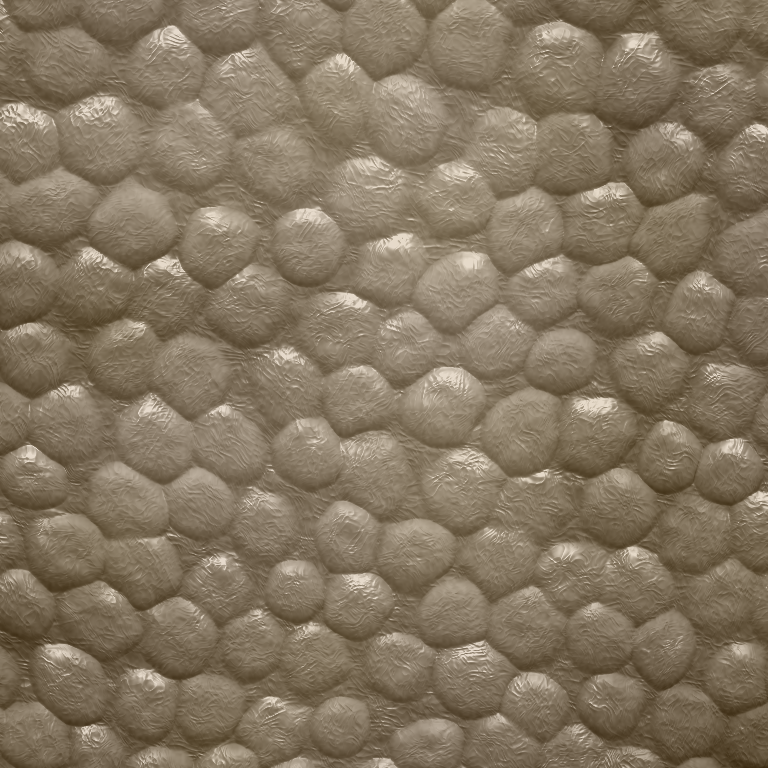
Reproduce this texture procedurally as a WebGL 1 fragment shader.

```glsl
precision highp float;
// Draws rows of bulging, wrinkled wax caps lit from above.
uniform vec2 u_resolution;

const vec3 SHADE_COLOR = vec3(0.39, 0.33, 0.24);
const vec3 LIGHT_COLOR = vec3(0.77, 0.72, 0.65);
const float CAPS_BOTTOM = 10.7;   // caps per canvas width at the bottom
const float CAPS_TOP = 8.7;       // and at the top
const float ROW_HEIGHT = 0.866;
const float ROW_TILT = 0.16;
const float JITTER = 0.34;
const float RADIUS_MIN = 0.44;
const float RADIUS_MAX = 0.53;
const float LIFT_MIN = 0.15;
const float LIFT_MAX = 0.34;
const float WRINKLE = 0.013;
const float CRUMPLE = 0.075;
const float BASE_TONE = 0.27;
const float RELIEF = 0.37;
const float HOLLOW = 0.20;
const float GLOSS = 0.95;
const float GLOW = 0.62;
const float BLOTCH = 0.26;
const float GRAIN = 0.12;
const float STEP = 0.0016;        // slope sampling distance

float hash(vec2 p) {
  vec3 q = fract(vec3(p.xyx) * 0.1031);
  q += dot(q, q.yzx + 33.33);
  return fract((q.x + q.y) * q.z);
}

float noise(vec2 p) {
  vec2 i = floor(p), f = fract(p);
  f = f * f * (3.0 - 2.0 * f);
  return mix(mix(hash(i), hash(i + vec2(1.0, 0.0)), f.x),
             mix(hash(i + vec2(0.0, 1.0)), hash(i + 1.0), f.x), f.y);
}

vec2 rotate(vec2 p, float a) {
  float c = cos(a), s = sin(a);
  return vec2(c * p.x - s * p.y, s * p.x + c * p.y);
}

float smoothMax(float a, float b, float k) {
  float h = max(k - abs(a - b), 0.0) / k;
  return max(a, b) + h * h * k * 0.25;
}

// Creased film: short folds crossed by soft dents.
float film(vec2 p) {
  float dents = noise(p * 4.5);
  vec2 q = p + 0.12 * vec2(dents, noise(p * 5.0 + 17.0));
  float folds = abs(2.0 * noise(q * vec2(9.0, 18.0)) - 1.0);
  float fine = abs(2.0 * noise(rotate(q, 0.9) * vec2(15.0, 29.0) + 5.0) - 1.0);
  return CRUMPLE * dents - WRINKLE * (1.3 * folds + 0.8 * fine);
}

// Canvas to cap grid: smaller caps lower down, tilted and wavering rows.
vec2 capSpace(vec2 uv) {
  uv += 0.03 * (vec2(noise(uv * 4.0), noise(uv * 4.0 + 31.0)) - 0.5);
  float x = (uv.x - 0.5) * mix(CAPS_BOTTOM, CAPS_TOP, uv.y);
  float y = uv.y * (CAPS_BOTTOM - 0.5 * (CAPS_BOTTOM - CAPS_TOP) * uv.y);
  return rotate(vec2(x, y), ROW_TILT) / vec2(1.0, ROW_HEIGHT) + 40.0;
}

float height(vec2 uv) {
  vec2 p = capSpace(uv);
  float surface = film(p * 0.8);
  for (int j = -1; j <= 1; j++) {
    float row = floor(p.y) + float(j);
    float stagger = 0.5 * mod(row, 2.0);
    for (int i = -1; i <= 1; i++) {
      vec2 id = vec2(floor(p.x - stagger) + float(i), row);
      float seed = hash(id + 3.7);
      vec2 offset = JITTER * (vec2(hash(id), hash(id + 57.0)) - 0.5);
      vec2 to = p - id - vec2(0.5 + stagger, 0.5) - offset;
      to.y *= ROW_HEIGHT;
      float d = length(to) / mix(RADIUS_MIN, RADIUS_MAX, seed);
      if (d < 1.45) {
        d *= 0.87 + 0.26 * noise(to * 3.2 + id * 7.3);
        float lift = mix(LIFT_MIN, LIFT_MAX, hash(id + 91.0));
        float cap = lift * (1.0 - d * d * d * d);
        cap += film(rotate(to, seed * 6.283) + id * 3.1);
        surface = smoothMax(surface, cap, 0.09);
      }
    }
  }
  return surface;
}

void main() {
  vec2 uv = gl_FragCoord.xy / u_resolution.y;

  // Surface slope
  float h = height(uv);
  vec2 slope = vec2(height(uv + vec2(STEP, 0.0)),
                    height(uv + vec2(0.0, STEP))) - h;
  slope /= STEP * mix(CAPS_BOTTOM, CAPS_TOP, uv.y);
  vec3 normal = normalize(vec3(-slope, 1.0));

  // Soft light from above, dim hollows and broken shine on upper rims
  float tone = BASE_TONE + RELIEF * dot(normal.xy, vec2(0.12, 0.99));
  tone += HOLLOW * (smoothstep(-0.02, 0.24, h) - 0.6);
  vec3 halfway = normalize(vec3(0.06, 0.75, 0.66));
  float shine = pow(max(dot(normal, halfway), 0.0), 16.0);
  tone += GLOSS * shine * smoothstep(0.15, 0.9, noise(uv * 26.0 + 9.0));

  // Broad glow, blotches and fine grain
  float glow = 0.62 - length((uv - vec2(0.48, 0.68)) * vec2(1.0, 0.9));
  tone += GLOW * (glow - 0.22) + BLOTCH * (noise(uv * 5.0 + 2.0) - 0.5);
  tone += GRAIN * (noise(uv * 230.0) - 0.5);

  // Wax colour with faint yellow stains
  vec3 color = mix(SHADE_COLOR, LIGHT_COLOR, clamp(tone, -0.45, 1.35));
  color.b -= 0.02 * (noise(uv * 7.0 + 60.0) - 0.5);
  gl_FragColor = vec4(color, 1.0);
}
```
